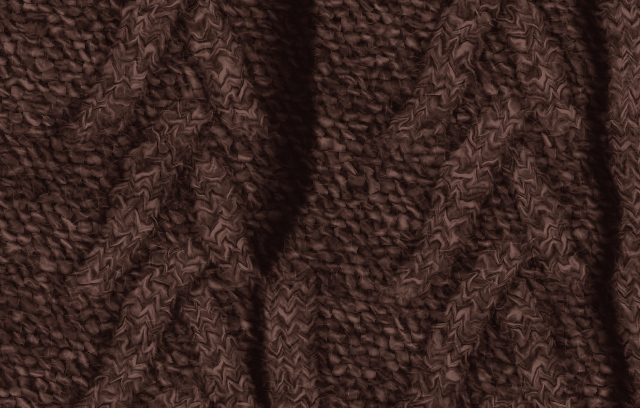
Reproduce this texture procedurally as a Shadertoy shader.

```glsl
// Chunky brown cable knit: two columns of stacked, crossing limbs over bumpy purl.
// Soft rounded strands are layered over the ground with crevice shadows, then
// deep folds and short crossing wool fibres finish the surface.

#define REPEAT vec2(0.796, 0.36)   // spacing of cable columns and crossings
#define FIRST_JOINT vec2(0.418, 0.765)
#define LIMB_RADIUS 0.061
#define STITCH vec2(0.041, 0.029)  // knit stitch width and height
#define PURL vec2(0.037, 0.027)    // ground bump width and height
#define CREVICE 0.50               // darkness beside a strand
#define WOBBLE 0.016               // hand-made unevenness
#define FIBRE_CELL 0.036           // size of one loose fibre
#define FIBRE_GAIN 0.15
#define SHADOW_COLOUR vec3(0.070, 0.032, 0.031)
#define WOOL_COLOUR vec3(0.218, 0.134, 0.114)
#define LIGHT_COLOUR vec3(0.470, 0.345, 0.315)

float hash(vec2 p) {
    vec3 h = fract(vec3(p.xyx) * 0.1031);
    h += dot(h, h.yzx + 33.33);
    return fract((h.x + h.y) * h.z);
}

float noise(vec2 p) {
    vec2 i = floor(p), f = fract(p);
    f = f * f * (3.0 - 2.0 * f);
    return mix(mix(hash(i), hash(i + vec2(1, 0)), f.x),
               mix(hash(i + vec2(0, 1)), hash(i + vec2(1, 1)), f.x), f.y);
}

vec2 warp(vec2 p) {
    vec2 broad = vec2(noise(p * 21.0 + 7.0), noise(p * 21.0 + 61.0));
    vec2 fine = vec2(noise(p * 55.0 + 13.0), noise(p * 55.0 + 37.0));
    return broad + 0.5 * fine - 0.75;
}

mat2 turn(float angle) {
    float c = cos(angle), s = sin(angle);
    return mat2(c, s, -s, c);
}

// Staggered, tilted bumps of the ground
float purl(vec2 p) {
    vec2 q = (turn(0.13) * p + warp(p) * WOBBLE) / PURL;
    q.x += 0.5 * mod(floor(q.y), 2.0);
    vec2 cell = floor(q), f = fract(q) - 0.5;
    float slant = 0.3 + 1.1 * (hash(cell) - 0.35);
    f.y += slant * f.x - 0.7 * f.x * f.x + 0.06;
    float lump = 1.0 - smoothstep(0.05, 0.72, length(f * vec2(0.8, 1.1)));
    float fibre = noise(vec2(q.x * 2.2, (q.y + slant * q.x) * 4.0));
    return (0.17 + 0.34 * lump * (0.6 + 0.8 * hash(cell + 9.0))) * (0.5 + fibre);
}

// Loose V-shaped stitches; q.x runs across the strand and q.y along it
float knit(vec2 q, vec2 p) {
    q += warp(p) * WOBBLE * vec2(1.1, 1.5);
    float leg = abs(fract(q.x / STITCH.x) - 0.5);
    float row = q.y / STITCH.y + 1.7 * leg;
    float lump = 1.0 - pow(abs(fract(row) - 0.5) * 2.0, 2.0);
    float groove = smoothstep(-0.15, 0.2, leg) * smoothstep(0.62, 0.36, leg);
    float vary = 0.55 + 0.9 * hash(vec2(floor(row), floor(q.x / STITCH.x * 2.0)));
    float fibre = noise(vec2(q.x * 70.0, row * 4.5));
    return (0.25 + 0.27 * lump * vary * (0.4 + 0.6 * groove)) * (0.5 + fibre);
}

// Lay one rounded strand over the tone beneath it
float lay(float under, vec2 q, vec2 p, float radius, float opacity) {
    q.x += 0.022 * (noise(p * 9.0 + 4.0) - 0.5) + warp(p * 1.4).x * WOBBLE * 0.7;
    float a = abs(q.x) / radius;
    float over = under * mix(1.0 - CREVICE, 1.0, smoothstep(0.80, 1.65, a));
    float dome = sqrt(max(0.0, 1.0 - a * a));
    float top = knit(q, p) * (0.45 + 0.64 * dome);
    over = mix(over, top, smoothstep(1.10, 0.80, a));
    return mix(under, over, opacity);
}

// A slanting limb from a down to b, sinking into the ground at both ends
float limb(float under, vec2 p, vec2 a, vec2 b, float radius) {
    float t = (a.y - p.y) / (a.y - b.y) + 0.08 * (noise(p * 32.0) - 0.5);
    vec2 axis = normalize(b - a);
    float centre = mix(a.x, b.x, t) + 0.016 * sign(b.x - a.x) * sin(6.2832 * t);
    float ends = smoothstep(-0.05, 0.10, t) * smoothstep(1.06, 0.86, t);
    vec2 q = vec2((p.x - centre) * abs(axis.y), dot(p - a, axis));
    return lay(under, q, p, radius * (0.65 + 0.35 * ends), ends);
}

// Dark fold ending sharply at its right edge
float fold(float x, float edge, float width) {
    return smoothstep(0.018, -0.016, x - edge) * smoothstep(width, width * 0.2, edge - x);
}

// Short, curved fibres in turned grids, some light and some dark
float fibres(vec2 p) {
    float sum = 0.0;
    for (int i = 0; i < 7; i++) {
        float layer = float(i);
        vec2 q = turn(layer * 1.3) * p / FIBRE_CELL + layer * 17.3;
        vec2 cell = floor(q);
        vec2 f = turn(0.6 - layer * 1.3 + 2.6 * (hash(cell) - 0.5)) * (fract(q) - 0.5);
        f.y += (hash(cell + 3.0) - 0.5) * 1.4 * (f.x * f.x - 0.06);
        float line = smoothstep(0.075, 0.0, abs(f.y)) * smoothstep(0.46, 0.15, abs(f.x));
        sum += line * (1.7 * hash(cell + 8.0) - 0.6);
    }
    return sum;
}

void mainImage(out vec4 fragColor, in vec2 fragCoord) {
    vec2 p = fragCoord / iResolution.y;
    float tone = purl(p);

    // Folds follow wandering vertical edges
    float drift = 0.02 * (noise(vec2(p.y * 7.0, 3.0)) - 0.5) + 0.012 * warp(p).x;
    float midEdge = mix(0.645, 0.765, smoothstep(0.25, 0.58, p.y)) + drift;
    float sideEdge = 1.535 - 0.075 * p.y + 0.012 * sin(p.y * 17.0) + drift;
    float dark = fold(p.x, midEdge, mix(0.045, 0.19, smoothstep(0.22, 0.55, p.y)));
    dark = max(dark, fold(p.x, sideEdge, 0.075));
    tone *= 1.0 - 0.55 * dark;

    // Upright strands beside the folds
    float rise = smoothstep(0.38, 0.26, p.y);
    tone = lay(tone, vec2(p.x - midEdge - 0.072, p.y), p, 0.062, rise);
    tone = lay(tone, vec2(p.x - sideEdge - 0.078, p.y), p, 0.074, 1.0);

    // Cable columns: the left limb crosses over the right one
    for (int column = 0; column < 2; column++) {
        for (int row = -2; row < 2; row++) {
            vec2 id = vec2(column, row);
            vec2 joint = FIRST_JOINT + REPEAT * id;
            joint += (vec2(hash(id + 5.0), hash(id + 17.0)) - 0.5) * 0.025;
            tone = limb(tone, p, joint + vec2(0.015, -0.10), joint + vec2(0.215, -0.48), LIMB_RADIUS * 0.86);
            tone = limb(tone, p, joint + vec2(0.065, 0.01), joint + vec2(-0.24, -0.50), LIMB_RADIUS);
        }
    }
    tone *= 1.0 - 0.48 * dark;

    // Broad wear, fuzzy grain and loose fibres
    tone *= 0.84 + 0.30 * noise(p * 5.0 + 2.0);
    tone += (0.12 * (noise(p * 170.0) - 0.5) + FIBRE_GAIN * fibres(p)) * (1.0 - 0.75 * dark);

    tone = clamp(tone, 0.0, 1.0);
    vec3 colour = mix(SHADOW_COLOUR, WOOL_COLOUR, smoothstep(0.0, 0.40, tone));
    colour = mix(colour, LIGHT_COLOUR, smoothstep(0.22, 0.92, tone));
    fragColor = vec4(colour, 1.0);
}
```
